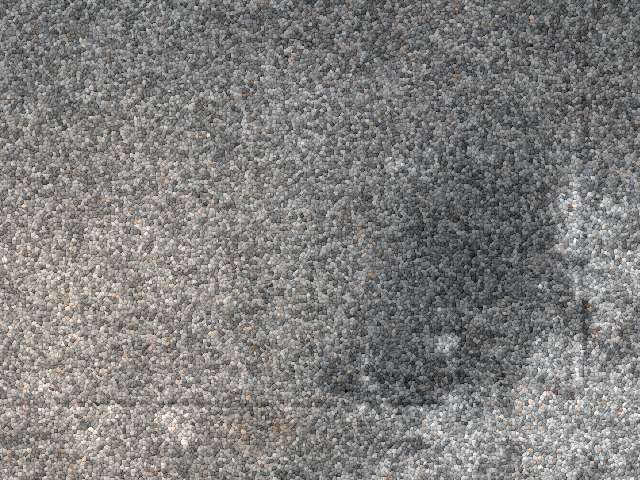
A WebGL 1 fragment shader for this texture:

```glsl
precision highp float;
// Weathered concrete: fine sandy grains, dark damp stains, pale worn patches and two worn seams.

uniform vec2 u_resolution;

#define GRAIN_SCALE 125.0
#define GRAIN_CONTRAST 0.31
#define GAP_DEPTH 0.15
#define RELIEF 0.13
#define STAIN_DEPTH 0.14
#define PATCH_LIFT 0.15
#define SEAM_Y 0.148
#define SEAM_X 1.198
#define WARM_TINT vec3(1.06, 1.0, 0.935)
#define COOL_TINT vec3(0.955, 1.0, 1.035)
#define RUST_TINT vec3(1.20, 0.97, 0.80)

struct Cell {
  vec2 offset;  // from the cell centre to the sample
  float edge;   // distance gap to the second nearest centre
  vec3 rnd;     // random values of the nearest cell
};

vec3 hash3(vec2 c) {
  vec3 q = fract(c.xyx * vec3(0.1031, 0.1030, 0.0973));
  q += dot(q, q.yxz + 33.33);
  return fract((q.xxy + q.yzz) * q.zyx);
}

// Cellular noise: nearest centre and border distance
Cell nearestCell(vec2 p) {
  vec2 base = floor(p);
  float first = 9.0, second = 9.0;
  Cell cell;
  for (int j = -1; j <= 1; j++) {
    for (int i = -1; i <= 1; i++) {
      vec2 id = base + vec2(float(i), float(j));
      vec3 rnd = hash3(id);
      vec2 offset = p - id - rnd.xy;
      float d = length(offset);
      if (d < first) {
        second = first;
        first = d;
        cell.offset = offset;
        cell.rnd = hash3(id + 57.0);
      } else {
        second = min(second, d);
      }
    }
  }
  cell.edge = second - first;
  return cell;
}

// Smooth cellular noise: random cell values blended by distance
float softCells(vec2 p) {
  vec2 base = floor(p);
  float sum = 0.0, total = 0.0;
  for (int j = -1; j <= 1; j++) {
    for (int i = -1; i <= 1; i++) {
      vec2 id = base + vec2(float(i), float(j));
      vec3 rnd = hash3(id);
      vec2 offset = p - id - rnd.xy;
      float w = exp(-5.0 * dot(offset, offset));
      sum += w * rnd.z;
      total += w;
    }
  }
  return sum / total;
}

// Layered blotches, centred on zero
float blotches(vec2 p) {
  float sum = 0.0, amp = 0.5;
  for (int i = 0; i < 4; i++) {
    sum += amp * (softCells(p) - 0.5);
    p = mat2(1.6, 1.2, -1.2, 1.6) * p + 11.3;
    amp *= 0.65;
  }
  return sum;
}

float glow(vec2 p, vec2 centre, vec2 radius) {
  vec2 d = (p - centre) / radius;
  return exp(-dot(d, d));
}

float band(float d, float width) {
  return exp(-d * d / (width * width));
}

void main() {
  vec2 p = gl_FragCoord.xy / u_resolution.y;
  float broad = blotches(p * 5.0);
  float ragged = blotches(p * 19.0 + 7.0);
  float streaks = blotches(p * vec2(9.0, 40.0) + 3.0);

  // Broad light: warm and bright at lower left, dull along the top
  float warm = smoothstep(1.0, 0.1, p.x) * smoothstep(1.05, 0.4, p.y);
  float tone = 0.485 + 0.10 * warm - 0.045 * smoothstep(0.55, 1.0, p.y);
  tone -= 0.04 * smoothstep(0.9, 1.3, p.x) * smoothstep(0.6, 0.9, p.y);
  tone += 0.13 * broad + 0.12 * ragged;
  tone += 0.16 * streaks * smoothstep(0.5, 0.2, p.y);

  // Damp stain and pale worn patches
  float damp = glow(p, vec2(1.0, 0.48), vec2(0.27, 0.30));
  damp += 0.6 * glow(p, vec2(0.80, 0.22), vec2(0.20, 0.09));
  damp = smoothstep(0.25, 0.85, damp + 0.9 * broad + 0.7 * ragged);
  float worn = 0.75 * glow(p, vec2(1.15, 0.13), vec2(0.38, 0.18));
  worn += 0.65 * glow(p, vec2(1.30, 0.40), vec2(0.11, 0.18));
  worn += 0.60 * glow(p, vec2(1.17, 0.56), vec2(0.06, 0.18));
  worn += 0.55 * glow(p, vec2(0.87, 0.65), vec2(0.14, 0.09));
  worn += 0.45 * glow(p, vec2(0.25, 0.08), vec2(0.30, 0.10));
  worn = smoothstep(0.35, 0.75, worn + 0.8 * broad + 0.9 * ragged);
  tone -= STAIN_DEPTH * damp * (1.0 - 0.7 * worn);
  tone += PATCH_LIFT * worn;

  // Worn seams: a broken pale ridge beside a dark groove
  float dy = p.y - SEAM_Y - 0.002 * sin(p.x * 9.0) - 0.008 * ragged;
  float dx = p.x - SEAM_X - 0.003 * sin(p.y * 7.0) - 0.012 * ragged;
  float acrossFade = smoothstep(1.15, 0.85, p.x) * clamp(0.7 + 2.0 * broad, 0.0, 1.0);
  float uprightFade = smoothstep(0.14, 0.22, p.y) * smoothstep(1.0, 0.75, p.y);
  tone += acrossFade * (0.11 * band(dy, 0.005) - 0.11 * band(dy - 0.010, 0.006));
  tone += uprightFade * (0.09 * band(dx, 0.007) - 0.10 * band(dx - 0.020, 0.009));

  // Sand grains with dark gaps, lit from the upper left
  Cell grain = nearestCell(p * GRAIN_SCALE);
  Cell dust = nearestCell(p * GRAIN_SCALE * 1.9 + 31.0);
  float sand = GRAIN_CONTRAST * (grain.rnd.x - 0.5) + 0.14 * (dust.rnd.x - 0.5);
  sand += GAP_DEPTH * (smoothstep(0.0, 0.35, grain.edge) - 0.65);
  sand += RELIEF * dot(grain.offset, vec2(-0.6, 0.8));
  tone += sand * (0.55 + 0.9 * tone);

  // Rare larger chips, pale or dark
  Cell chip = nearestCell(p * 11.0 + 5.0);
  float chipSize = 0.04 + 0.07 * chip.rnd.y;
  float chipMask = smoothstep(chipSize, chipSize * 0.5, length(chip.offset + 0.06 * ragged));
  chipMask *= step(0.88, chip.rnd.z);
  tone += chipMask * mix(-0.20, 0.20, step(0.4, chip.rnd.x));

  // Colour: cool shadows, warm lights, scattered rust
  float warmth = 0.30 + 0.45 * warm + 0.5 * (tone - 0.5) - 0.2 * damp;
  warmth += 0.35 * (grain.rnd.y - 0.5);
  vec3 tint = mix(COOL_TINT, WARM_TINT, clamp(warmth, 0.0, 1.0));
  float rust = 0.6 * smoothstep(0.94, 0.97, grain.rnd.z);
  rust += 0.5 * glow(p, vec2(0.55, 0.10), vec2(0.09, 0.04)) * clamp(0.7 + 2.0 * ragged, 0.0, 1.0);
  tint = mix(tint, RUST_TINT, clamp(rust, 0.0, 1.0));
  gl_FragColor = vec4(clamp(tone * tint, 0.0, 1.0), 1.0);
}
```
